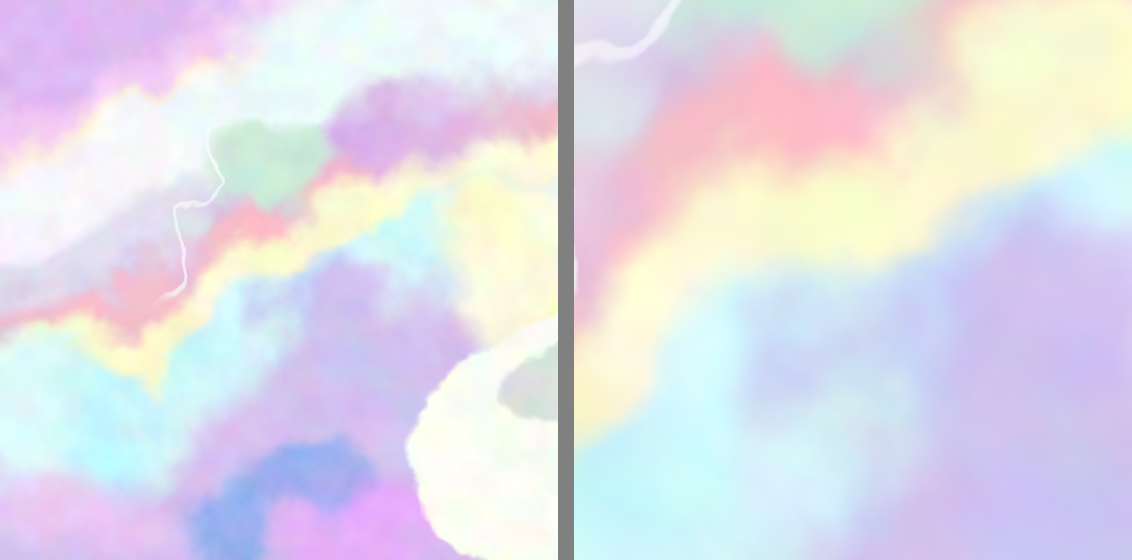
Left, the full canvas; right, a detail of the centre.
Give the GLSL for this background, as a WebGL 1 fragment shader.

```glsl
precision highp float;

uniform vec2 u_resolution;

// Palette
const vec3 LAVENDER = vec3(0.87, 0.73, 0.95);
const vec3 PINK = vec3(0.96, 0.80, 0.96);
const vec3 PEACH = vec3(0.99, 0.95, 0.88);
const vec3 WHITE = vec3(0.97, 0.97, 0.99);
const vec3 ICE = vec3(0.93, 0.985, 0.98);
const vec3 MIST = vec3(0.88, 0.88, 0.94);
const vec3 MAUVE = vec3(0.86, 0.77, 0.89);
const vec3 ORCHID = vec3(0.85, 0.69, 0.92);
const vec3 MINT = vec3(0.80, 0.92, 0.85);
const vec3 CORAL = vec3(0.97, 0.74, 0.78);
const vec3 LEMON = vec3(0.99, 0.98, 0.80);
const vec3 AQUA = vec3(0.77, 0.97, 0.99);
const vec3 LILAC = vec3(0.84, 0.75, 0.94);
const vec3 PERIWINKLE = vec3(0.79, 0.78, 0.94);
const vec3 BLUE = vec3(0.56, 0.68, 0.93);
const vec3 MAGENTA = vec3(0.90, 0.67, 0.98);
const vec3 CREAM = vec3(0.985, 0.998, 0.955);
const vec3 SAGE = vec3(0.85, 0.88, 0.87);

// Shape
const float BAND_SLOPE = 0.42;
const float WARP_SCALE = 4.0;
const float WARP_AMOUNT = 0.21;
const float FRAY_SCALE = 15.0;
const float FRAY_AMOUNT = 0.055;
const float CLOUD_SCALE = 7.0;
const vec2 CURL_CENTRE = vec2(0.345, 0.625);
const vec2 CURL_AXIS = vec2(0.42, 0.907);
const float CURL_SWING = 0.032;
const float CURL_FREQUENCY = 38.0;
const float CURL_WIDTH = 0.0055;
const float MOTTLE_SCALE = 22.0;
const float MOTTLE_AMOUNT = 0.09;
const mat2 OCTAVE_TURN = mat2(1.6, 1.2, -1.2, 1.6);

float hash(vec2 p) {
  return fract(sin(dot(p, vec2(127.1, 311.7))) * 43758.5453);
}

float noise(vec2 p) {
  vec2 cell = floor(p);
  vec2 f = fract(p);
  f = f * f * f * (f * (f * 6.0 - 15.0) + 10.0);
  float low = mix(hash(cell), hash(cell + vec2(1.0, 0.0)), f.x);
  float high = mix(hash(cell + vec2(0.0, 1.0)), hash(cell + 1.0), f.x);
  return mix(low, high, f.y);
}

float fbm(vec2 p) {
  float sum = 0.0;
  float amplitude = 0.5;
  for (int i = 0; i < 5; i++) {
    sum += amplitude * noise(p);
    p = OCTAVE_TURN * p + 7.3;
    amplitude *= 0.5;
  }
  return sum;
}

// Centred two-channel noise used to displace the domain
vec2 drift(vec2 p) {
  return vec2(fbm(p), fbm(p + vec2(31.7, 12.4))) - 0.485;
}

// Elliptical patch: 1 inside, fading over the relative width soft
float patchMask(vec2 p, vec2 centre, vec2 radius, float soft) {
  return 1.0 - smoothstep(1.0 - soft, 1.0 + soft, length((p - centre) / radius));
}

// Switches to the next colour once height passes edge
vec3 addBand(vec3 below, vec3 above, float height, float edge, float soft) {
  return mix(below, above, smoothstep(edge - soft, edge + soft, height));
}

// Thin meandering thread along CURL_AXIS
float curlMask(vec2 p) {
  vec2 q = p - CURL_CENTRE;
  float along = dot(q, CURL_AXIS);
  float across = q.x * CURL_AXIS.y - q.y * CURL_AXIS.x;
  float phase = along * CURL_FREQUENCY;
  float slope = CURL_SWING * CURL_FREQUENCY * cos(phase);
  float d = abs(across - CURL_SWING * sin(phase)) / sqrt(1.0 + slope * slope);
  return (1.0 - smoothstep(0.3 * CURL_WIDTH, CURL_WIDTH, d)) * (1.0 - smoothstep(0.14, 0.19, abs(along)));
}

void main() {
  vec2 uv = gl_FragCoord.xy / u_resolution.y;
  vec2 fray = FRAY_AMOUNT * drift(uv * FRAY_SCALE);
  vec2 warp = WARP_AMOUNT * drift(uv * WARP_SCALE + 3.1);
  vec2 p = uv + warp + fray;
  vec2 frayed = uv + 0.45 * warp + fray;
  float cloud = smoothstep(0.3, 0.68, fbm(p * CLOUD_SCALE + 9.0));

  // Diagonal cloud bands from bottom right to top left
  float h = p.y - BAND_SLOPE * p.x;
  vec3 col = addBand(LILAC, mix(AQUA, ICE, 0.5 * cloud), h, 0.15, 0.07);
  col = addBand(col, mix(LEMON, CREAM, 0.5 * cloud), h, 0.275, 0.02);
  col = addBand(col, mix(CORAL, MAUVE, 0.6 * cloud), h, 0.35, 0.025);
  col = addBand(col, mix(MAUVE, MIST, cloud), h, 0.41, 0.025);
  col = addBand(col, MIST, h, 0.46, 0.03);
  col = addBand(col, mix(WHITE, ICE, smoothstep(0.15, 0.5, p.x)), h, 0.53, 0.03);
  col = addBand(col, PEACH, h, 0.72, 0.02);
  col = addBand(col, PINK, h, 0.75, 0.025);
  col = addBand(col, LAVENDER, h, 0.81, 0.04);

  // Soft pools of colour
  col = mix(col, ICE, patchMask(p, vec2(0.82, 0.95), vec2(0.36, 0.11), 0.3));
  col = mix(col, ORCHID, (1.0 - 0.4 * cloud) * patchMask(p, vec2(0.75, 0.75), vec2(0.14, 0.10), 0.4));
  col = mix(col, MINT, (1.0 - 0.3 * cloud) * patchMask(p, vec2(0.50, 0.69), vec2(0.14, 0.09), 0.25));
  col = mix(col, mix(LEMON, CREAM, 0.6 * cloud), patchMask(p, vec2(0.97, 0.53), vec2(0.18, 0.15), 0.25));
  col = mix(col, mix(AQUA, ICE, 0.6 * cloud), patchMask(p, vec2(0.06, 0.23), vec2(0.19, 0.13), 0.35));
  col = mix(col, mix(PERIWINKLE, LILAC, cloud), patchMask(p, vec2(0.61, 0.34), vec2(0.13, 0.17), 0.25));
  col = mix(col, PINK, 0.6 * patchMask(p, vec2(0.08, 0.06), vec2(0.18, 0.07), 0.6));
  col = mix(col, MAGENTA, patchMask(p, vec2(0.64, 0.05), vec2(0.18, 0.07), 0.4));
  col = mix(col, BLUE, (1.0 - 0.4 * cloud) * patchMask(p, vec2(0.52, 0.13), vec2(0.10, 0.08), 0.35));
  col = mix(col, BLUE, (1.0 - 0.5 * cloud) * patchMask(p, vec2(0.37, 0.06), vec2(0.07, 0.09), 0.5));

  // Crisp pale cloud with a muted hollow
  col = mix(col, CREAM, patchMask(frayed, vec2(1.0, 0.20), vec2(0.28, 0.23), 0.03));
  col = mix(col, SAGE, patchMask(frayed, vec2(0.99, 0.30), vec2(0.09, 0.06), 0.15));
  col = mix(col, WHITE, 0.8 * curlMask(uv + 0.5 * warp + 0.6 * fray));

  // Watery mottling, slightly different in each channel
  vec2 grain = uv * MOTTLE_SCALE;
  vec3 mottle = vec3(fbm(grain), fbm(grain + 17.0), fbm(grain + 43.0)) - 0.485;
  gl_FragColor = vec4(clamp(col + MOTTLE_AMOUNT * mottle, 0.0, 1.0), 1.0);
}
```
